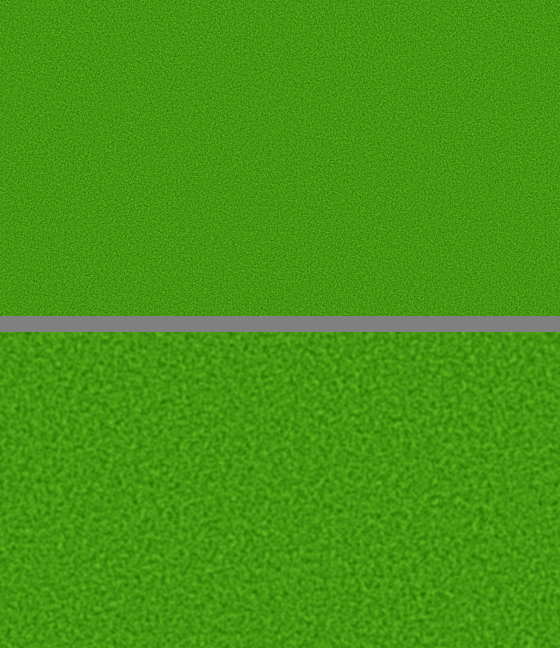
Top: the whole. Bottom: its middle third, enlarged.
Give the GLSL for this texture, as a Shadertoy shader.

```glsl
// Fine, even green grain, like short turf seen from far above.
// Three turned layers of gradient noise add up to a bell-shaped value,
// which shifts a mid green towards dark or light blades.

vec2 hashGradient(vec2 cell) {
    vec3 h = fract(cell.xyx * vec3(0.1031, 0.1030, 0.0973));
    h += dot(h, h.yzx + 33.33);
    float angle = 6.2832 * fract((h.x + h.y) * h.z);
    return vec2(cos(angle), sin(angle));
}

float gradientNoise(vec2 p) {
    vec2 cell = floor(p);
    vec2 f = fract(p);
    vec2 blend = f * f * f * (f * (f * 6.0 - 15.0) + 10.0);
    float bottomLeft  = dot(hashGradient(cell), f);
    float bottomRight = dot(hashGradient(cell + vec2(1, 0)), f - vec2(1, 0));
    float topLeft     = dot(hashGradient(cell + vec2(0, 1)), f - vec2(0, 1));
    float topRight    = dot(hashGradient(cell + vec2(1, 1)), f - vec2(1, 1));
    return mix(mix(bottomLeft, bottomRight, blend.x),
               mix(topLeft, topRight, blend.x), blend.y);
}

mat2 turn(float angle) {
    float c = cos(angle), s = sin(angle);
    return mat2(c, s, -s, c);
}

// Layers of close but unequal grain size, each turned to hide the lattice
float turfGrain(vec2 p) {
    float grain = 0.0;
    float frequency = 150.0;
    for (int i = 0; i < 3; i++) {
        float layer = float(i);
        grain += gradientNoise(turn(0.45 + 0.83 * layer) * p * frequency + 417.3 + 61.7 * layer);
        frequency *= 1.27;
    }
    return grain;
}

void mainImage(out vec4 fragColor, in vec2 fragCoord) {
    vec2 p = fragCoord / iResolution.y;

    vec3 midGreen = vec3(0.267, 0.593, 0.063);
    vec3 grainTint = vec3(0.098, 0.098, 0.054);

    vec3 color = midGreen + grainTint * turfGrain(p);
    fragColor = vec4(clamp(color, 0.0, 1.0), 1.0);
}
```
